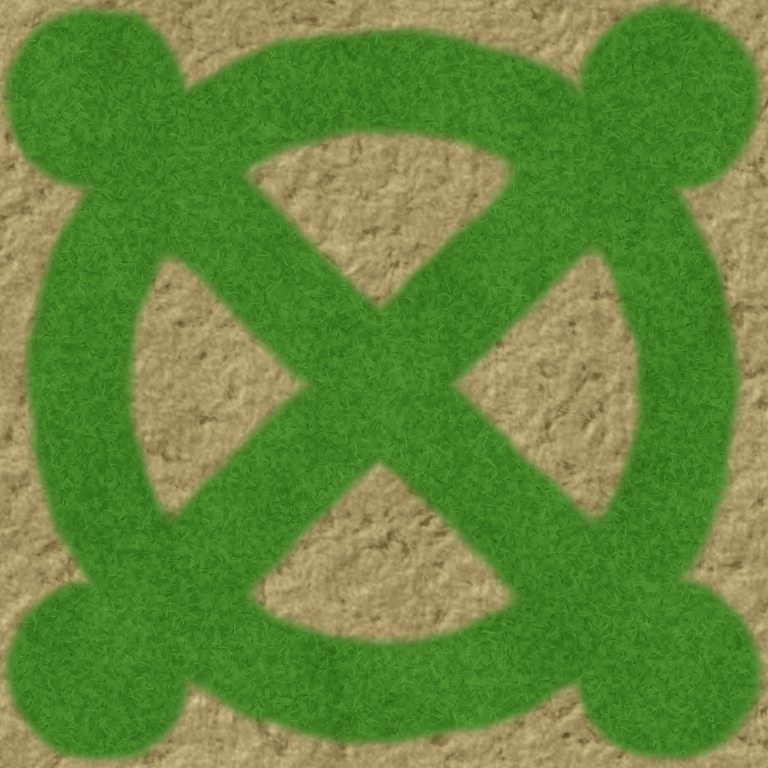
Give the GLSL for this texture, as a WebGL 2 fragment shader.

```glsl
#version 300 es
precision highp float;
// Grass paths on dry soil: a ring, a diagonal cross and four round corner lawns.

#define CENTER vec2(0.499, 0.499)
#define RING_RADIUS 0.397
#define RING_HALF_WIDTH 0.067
#define BAND_HALF_WIDTH 0.070
#define LAWN_OFFSET 0.372
#define LAWN_RADIUS 0.119
#define EDGE_SOFTNESS 0.011
#define EDGE_WOBBLE 0.010
#define BLADE_DENSITY 72.0
#define SOIL_GRAIN 48.0

uniform vec2 u_resolution;
out vec4 fragColor;

const vec3 GRASS_DARK = vec3(0.17, 0.40, 0.08);
const vec3 GRASS_LIGHT = vec3(0.37, 0.64, 0.23);
const vec3 SOIL_DARK = vec3(0.49, 0.42, 0.25);
const vec3 SOIL_LIGHT = vec3(0.78, 0.72, 0.52);

vec3 hash3(vec2 p) {
    vec3 q = fract(p.xyx * vec3(0.1031, 0.1030, 0.0973));
    q += dot(q, q.yxz + 33.33);
    return fract((q.xxy + q.yzz) * q.zyx);
}

float valueNoise(vec2 p) {
    vec2 cell = floor(p), f = fract(p);
    f = f * f * (3.0 - 2.0 * f);
    float low = mix(hash3(cell).x, hash3(cell + vec2(1, 0)).x, f.x);
    float high = mix(hash3(cell + vec2(0, 1)).x, hash3(cell + 1.0).x, f.x);
    return mix(low, high, f.y);
}

float fbm(vec2 p) {
    float sum = 0.0, amplitude = 0.5;
    for (int i = 0; i < 4; i++) {
        sum += amplitude * valueNoise(p);
        p = mat2(1.6, 1.2, -1.2, 1.6) * p + 7.3;
        amplitude *= 0.55;
    }
    return sum;
}

float smoothUnion(float a, float b, float k) {
    float h = max(k - abs(a - b), 0.0) / k;
    return min(a, b) - 0.25 * h * h * k;
}

// Signed distance to the lawn, negative on grass
float lawnDistance(vec2 uv) {
    vec2 p = uv - CENTER;
    float radius = length(p);
    float ring = abs(radius - RING_RADIUS) - RING_HALF_WIDTH;
    vec2 q = abs(p + vec2(0.004, 0.0));
    float band = abs(q.x - q.y) * 0.7071 - BAND_HALF_WIDTH;
    band = max(band, radius - RING_RADIUS);
    float lawns = length(abs(p) - LAWN_OFFSET) - LAWN_RADIUS;
    return min(smoothUnion(ring, band, 0.025), lawns);
}

// Overlapping tapered blades in three scattered layers
float bladeTone(vec2 uv, float pixel) {
    float tone = 0.15 + 0.5 * valueNoise(uv * 160.0);
    for (int layer = 0; layer < 3; layer++) {
        float scale = BLADE_DENSITY * (1.0 + 0.23 * float(layer));
        vec2 p = uv * scale + 13.7 * float(layer);
        float blur = 0.7 * pixel * scale;
        for (int j = -1; j <= 1; j++)
        for (int i = -1; i <= 1; i++) {
            vec2 id = floor(p) + vec2(i, j);
            vec3 rnd = hash3(id + 57.0 * float(layer));
            vec3 shade = hash3(id + 211.0);
            float angle = 6.2832 * rnd.z;
            vec2 dir = vec2(cos(angle), sin(angle));
            vec2 d = p - id - rnd.xy;
            float along = clamp(dot(d, dir), -0.5, 0.5);
            float width = 0.10 * (0.7 - along);
            float cover = 1.0 - smoothstep(width - blur, width + blur, length(d - dir * along));
            tone = mix(tone, 0.1 + 0.75 * shade.x + 0.3 * along, 0.85 * cover);
        }
    }
    return tone;
}

// Crumbly ground lit from the upper left, with dark crevices
float soilTone(vec2 uv) {
    vec2 p = uv * SOIL_GRAIN;
    p += 0.8 * vec2(valueNoise(p * 0.6), valueNoise(p * 0.6 + 31.0));
    float height = fbm(p);
    float relief = height - fbm(p + vec2(-0.22, 0.25));
    float patches = fbm(uv * 9.0) - 0.45;
    float crevice = smoothstep(0.36, 0.20, height);
    float grit = valueNoise(uv * 230.0) - 0.5;
    return 0.55 + 1.3 * relief + 0.35 * patches + 0.3 * grit - 0.35 * crevice;
}

void main() {
    vec2 uv = gl_FragCoord.xy / u_resolution;
    float pixel = 1.0 / min(u_resolution.x, u_resolution.y);

    float blades = bladeTone(uv, pixel);
    float patches = fbm(uv * 14.0 + 5.0) - 0.45;
    vec3 grass = mix(GRASS_DARK, GRASS_LIGHT, blades + 0.35 * patches);
    vec3 soil = mix(SOIL_DARK, SOIL_LIGHT, soilTone(uv));

    // Ragged border: broad wobble plus single blades reaching out
    float edge = lawnDistance(uv) + EDGE_WOBBLE * (valueNoise(uv * 22.0) - 0.5);
    edge += 0.008 * (0.5 - blades);
    float cover = 1.0 - smoothstep(-EDGE_SOFTNESS, EDGE_SOFTNESS, edge);
    fragColor = vec4(clamp(mix(soil, grass, cover), 0.0, 1.0), 1.0);
}
```
